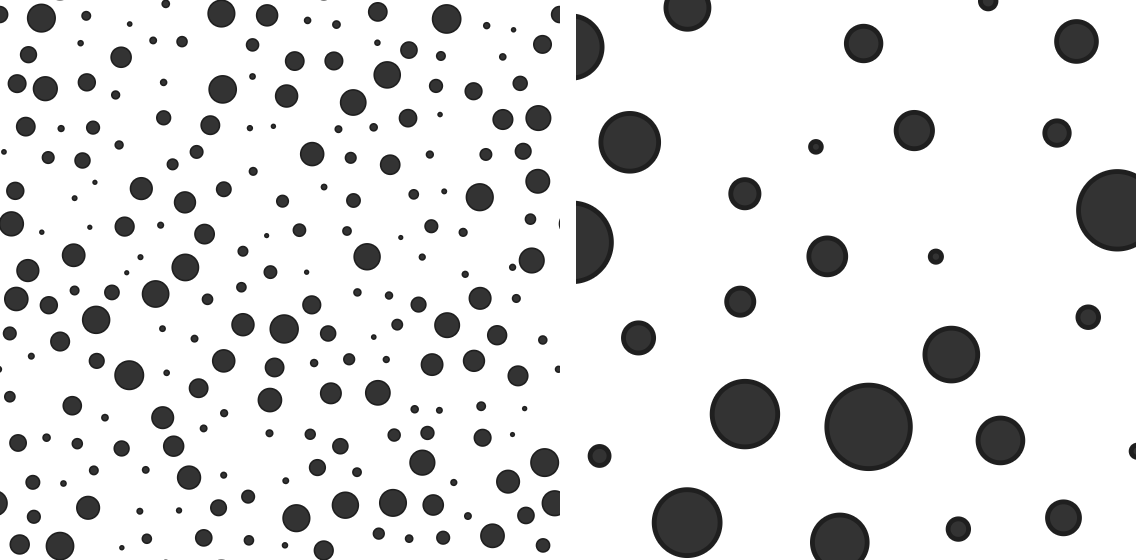
Left: the whole. Right: its middle third, enlarged.
A Shadertoy shader for this pattern:

```glsl
// Seamless scatter of dark round dots of many sizes on white.

const vec2  GRID        = vec2(13.0, 16.0);  // dots per tile; the row count must be even
const float JITTER      = 0.8;               // random shift, in cells
const float MIN_RADIUS  = 0.0046;
const float MAX_RADIUS  = 0.0273;
const float SIZE_BIAS   = 1.5;               // above 1 favours small dots
const float CLEARANCE   = 0.036;             // wanted gap between dot edges
const float MAX_PUSH    = 0.03;              // limit of the spacing shift
const float RIM_WIDTH   = 0.0029;
const vec3  PAPER_COLOR = vec3(1.0);
const vec3  DOT_COLOR   = vec3(0.2);
const vec3  RIM_COLOR   = vec3(0.12);
const uint  SEED        = 7u;

// Integer hash: three random values in 0..1 per cell, wrapping with the grid.
vec3 hashCell(vec2 cell) {
    uvec3 v = uvec3(uvec2(mod(cell, GRID)), SEED);
    v = v * 1664525u + 1013904223u;
    v.x += v.y * v.z; v.y += v.z * v.x; v.z += v.x * v.y;
    v ^= v >> 16u;
    v.x += v.y * v.z; v.y += v.z * v.x; v.z += v.x * v.y;
    return vec3(v >> 8u) / 16777216.0;
}

// Odd rows are shifted by half a cell.
float rowShift(float row) {
    return 0.5 * mod(row, 2.0);
}

// Jittered dot of a cell: centre in xy, radius in z.
vec3 seedDot(vec2 cell) {
    vec3 rnd = hashCell(cell);
    vec2 center = cell + 0.5 + JITTER * (rnd.xy - 0.5);
    center.x += rowShift(cell.y);
    return vec3(center / GRID, mix(MIN_RADIUS, MAX_RADIUS, pow(rnd.z, SIZE_BIAS)));
}

// Shift that moves a dot away from neighbours that come too close.
vec2 spacingPush(vec2 cell, vec3 spot) {
    vec2 push = vec2(0.0);
    for (int j = -2; j <= 2; j++) {
        for (int i = -2; i <= 2; i++) {
            if (i == 0 && j == 0) continue;
            vec3 other = seedDot(cell + vec2(i, j));
            vec2 away = spot.xy - other.xy;
            float dist = max(length(away), 0.0001);
            float lack = spot.z + other.z + CLEARANCE - dist;
            push += 0.5 * max(lack, 0.0) * away / dist;
        }
    }
    return push * min(1.0, MAX_PUSH / max(length(push), 0.0001));
}

// Signed distance to the nearest dot edge, negative inside.
float dotsDistance(vec2 p) {
    float nearest = 1.0;
    for (int j = -1; j <= 1; j++) {
        float row = floor(p.y * GRID.y) + float(j);
        float column = floor(p.x * GRID.x - rowShift(row));
        for (int i = -1; i <= 1; i++) {
            vec2 cell = vec2(column + float(i), row);
            vec3 spot = seedDot(cell);
            // Skip dots that cannot reach this point.
            if (distance(p, spot.xy) > spot.z + MAX_PUSH + 0.01) continue;
            spot.xy += spacingPush(cell, spot);
            nearest = min(nearest, distance(p, spot.xy) - spot.z);
        }
    }
    return nearest;
}

void mainImage(out vec4 fragColor, in vec2 fragCoord) {
    float pixel = 1.0 / iResolution.y;
    float d = dotsDistance(fragCoord * pixel);

    // One-pixel smooth edges for the dot and its darker rim.
    float inside = clamp(0.5 - d / pixel, 0.0, 1.0);
    float rim = clamp(0.5 + (d + RIM_WIDTH) / pixel, 0.0, 1.0);
    vec3 ink = mix(DOT_COLOR, RIM_COLOR, rim);
    fragColor = vec4(mix(PAPER_COLOR, ink, inside), 1.0);
}
```
